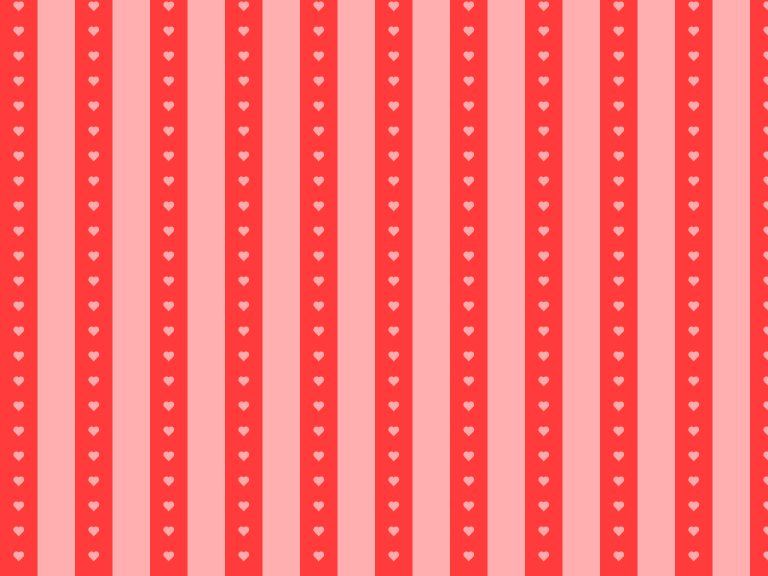
Give the GLSL for this pattern, as a WebGL 1 fragment shader.

```glsl
precision highp float;

// Broad red and pink vertical stripes, with a column of small pink hearts
// down the middle of each red one. One unit is the spacing between hearts;
// stripes and hearts are repeated distance functions with smoothed edges.

uniform vec2 u_resolution;

// Signed distance to a heart with its tip at the origin, about 1.1 tall.
float heartDistance(vec2 p) {
    p.x = abs(p.x);
    if (p.x + p.y > 1.0) {
        return length(p - vec2(0.25, 0.75)) - sqrt(2.0) / 4.0;
    }
    vec2 toNotch = p - vec2(0.0, 1.0);
    vec2 toSide = p - 0.5 * max(p.x + p.y, 0.0);
    return sqrt(min(dot(toNotch, toNotch), dot(toSide, toSide))) * sign(p.x - p.y);
}

// Coverage of the inside of a shape, softened over one pixel.
float coverage(float dist, float pixel) {
    return clamp(0.5 - dist / pixel, 0.0, 1.0);
}

void main() {
    vec3 red = vec3(1.0, 0.23, 0.23);
    vec3 stripePink = vec3(1.0, 0.686, 0.686);
    vec3 heartPink = vec3(1.0, 0.665, 0.665);

    float pixel = 23.04 / u_resolution.y;
    vec2 p = gl_FragCoord.xy * pixel;

    // Stripes: red and pink, each 1.5 wide, repeating every 3 units.
    float acrossRed = mod(p.x + 0.75, 3.0) - 1.5;
    float stripe = coverage(abs(acrossRed) - 0.75, pixel);
    vec3 color = mix(stripePink, red, stripe);

    // Hearts: one per unit of height, centred on the red stripes.
    vec2 local = vec2(acrossRed, fract(p.y - 0.285) - 0.303);
    float size = 0.356;
    float heart = coverage(heartDistance(local / size) * size, pixel);
    color = mix(color, heartPink, heart);

    gl_FragColor = vec4(color, 1.0);
}
```
